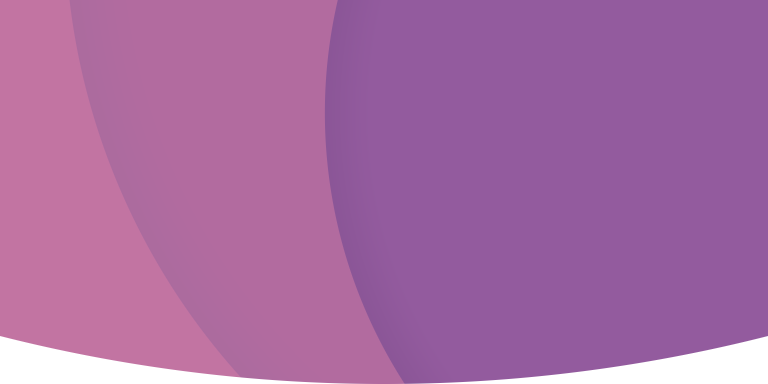
Reproduce this background procedurally as a Shadertoy shader.

```glsl
// Overlapping pink and purple discs with soft inner shading above a white curved base.

// Colours
const vec3 PINK = vec3(0.761, 0.453, 0.637);
const vec3 MAUVE = vec3(0.697, 0.419, 0.625);
const vec3 MAUVE_SHADE = vec3(0.668, 0.419, 0.620);
const vec3 PURPLE = vec3(0.577, 0.357, 0.620);
const vec3 PURPLE_SHADE = vec3(0.539, 0.333, 0.588);
const vec3 WHITE = vec3(1.0);

// Discs as centre x, centre y, radius, in units of canvas height
const vec3 MAUVE_DISC = vec3(1.940, 1.206, 1.771);
const vec3 PURPLE_DISC = vec3(2.148, 0.706, 1.302);
const vec3 PANEL_DISC = vec3(1.0, 4.0625, 4.0625);

// Reach of the shading inward from each rim
const float MAUVE_SHADE_WIDTH = 0.17;
const float PURPLE_SHADE_WIDTH = 0.14;

// Distance inside the rim, positive towards the centre
float discDepth(vec2 p, vec3 disc) {
    return disc.z - length(p - disc.xy);
}

// Smooth coverage over about one pixel
float coverage(float depth) {
    return clamp(depth * iResolution.y + 0.5, 0.0, 1.0);
}

// Lay a disc over the base, shaded at its rim and fading inward
vec3 layDisc(vec3 base, float depth, vec3 fill, vec3 shade, float width) {
    vec3 body = mix(shade, fill, smoothstep(-0.3 * width, width, depth));
    return mix(base, body, coverage(depth));
}

void mainImage(out vec4 fragColor, in vec2 fragCoord) {
    vec2 p = fragCoord / iResolution.y;

    // Stacked discs
    vec3 color = PINK;
    color = layDisc(color, discDepth(p, MAUVE_DISC), MAUVE, MAUVE_SHADE, MAUVE_SHADE_WIDTH);
    color = layDisc(color, discDepth(p, PURPLE_DISC), PURPLE, PURPLE_SHADE, PURPLE_SHADE_WIDTH);

    // White base below the curved panel edge
    color = mix(WHITE, color, coverage(discDepth(p, PANEL_DISC)));

    fragColor = vec4(color, 1.0);
}
```
